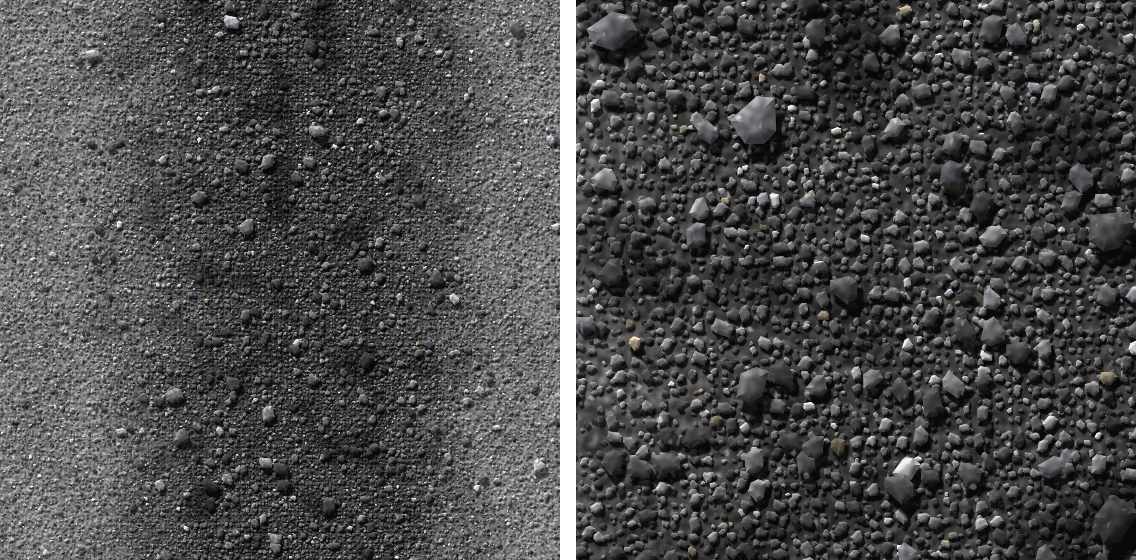
Left, the full canvas; right, a detail of the centre.
Give the GLSL for this texture, as a Shadertoy shader.

```glsl
const vec2 LIGHT = vec2(-0.45, 0.89);

vec4 hash4(vec2 p) {
    vec4 h = fract(p.xyxy * vec4(0.1031, 0.1030, 0.0973, 0.1099));
    h += dot(h, h.wzxy + 33.33);
    return fract((h.xxyz + h.yzzw) * h.zywx);
}

float corner(vec2 cell, vec2 offset) {
    float angle = 6.2832 * hash4(cell + 71.0).x;
    return dot(vec2(cos(angle), sin(angle)), offset);
}

float gradientNoise(vec2 p) {
    vec2 i = floor(p), f = fract(p);
    vec2 u = f * f * f * (f * (f * 6.0 - 15.0) + 10.0);
    vec2 e = vec2(1.0, 0.0);
    float low = mix(corner(i, f), corner(i + e, f - e), u.x);
    float high = mix(corner(i + e.yx, f - e.yx), corner(i + 1.0, f - 1.0), u.x);
    return mix(low, high, u.y);
}

// Loose, dark gravel runs down the middle; packed dust lies at the sides
float looseBand(vec2 p) {
    float wobble = 0.1 * gradientNoise(p * 4.0) + 0.08 * gradientNoise(p * 11.0);
    return 1.0 - smoothstep(0.1, 0.42, abs(p.x - 0.54) + wobble);
}

float groundHeight(vec2 p) {
    return 0.5 * gradientNoise(p * 62.0)
         + 0.4 * gradientNoise(p * 125.0 + 9.0)
         + 0.3 * gradientNoise(p * 225.0 + 31.0);
}

// Angular chip: x is the distance to its outline, y the light on its facet
vec2 chip(vec2 offset, vec4 seed, float size) {
    vec2 result = vec2(-9.0, 0.0);
    for (int k = 0; k < 6; k++) {
        float side = float(k);
        float vary = fract(seed.y * 17.0 + side * 0.618);
        float angle = 1.0472 * (side + 0.6 * vary) + 6.2832 * seed.x;
        vec2 facing = vec2(cos(angle), sin(angle));
        float d = dot(offset, facing) - size * mix(0.6, 1.0, vary);
        if (d > result.x) result = vec2(d, dot(facing, LIGHT));
    }
    return result;
}

// One layer of scattered stones with their shadows
void addStones(inout vec3 color, vec2 p, float count, float sideShare, float bandShare) {
    vec2 q = p * count;
    float blur = 0.55 * count / iResolution.y;
    float nearest = 9.0, shade = 0.0;
    vec3 stone = vec3(0.0);
    for (int y = -1; y <= 1; y++)
    for (int x = -1; x <= 1; x++) {
        vec2 cell = floor(q) + vec2(x, y);
        vec4 seed = hash4(cell + count * 1.7);
        vec4 look = hash4(cell + count * 2.3 + 40.0);
        float band = looseBand((cell + 0.5) / count);
        if (seed.w > mix(sideShare, bandShare, band)) continue;

        float size = mix(0.24, 0.52, seed.z * seed.z);
        vec2 offset = q - cell - mix(vec2(0.2), vec2(0.8), seed.xy);
        float shadowEdge = chip(offset + LIGHT * size * 0.75, seed, size).x;
        float dark = 1.0 - smoothstep(-blur, blur + 0.06, shadowEdge);
        shade = max(shade, dark * mix(0.5, 0.78, band));

        vec2 body = chip(offset, seed, size);
        if (body.x < nearest) {
            nearest = body.x;
            float tone = mix(0.47, 0.35, band) * mix(0.6, 1.4, look.x);
            tone += 0.3 * smoothstep(0.88, 1.0, look.y);
            float rim = smoothstep(-0.6 * size, -0.1 * size, body.x);
            vec3 tint = mix(vec3(0.98, 0.99, 1.02), vec3(1.01, 1.0, 0.98), look.z);
            tint = mix(tint, vec3(1.25, 1.15, 0.97), step(0.988, look.w));
            stone = tint * tone * (1.0 + 0.6 * rim * body.y);
        }
    }
    color *= 1.0 - shade;
    color = mix(color, stone, 1.0 - smoothstep(-blur, blur, nearest));
}

void mainImage(out vec4 fragColor, in vec2 fragCoord) {
    vec2 p = fragCoord / iResolution.y;
    float band = looseBand(p);

    // Dusty ground with fine relief
    float relief = groundHeight(p) - groundHeight(p + LIGHT * 0.004);
    vec3 color = mix(vec3(0.485, 0.48, 0.482), vec3(0.25, 0.245, 0.235), band);
    color *= 1.0 + relief + 0.16 * gradientNoise(p * 9.0);

    // Grit first, then ever larger and rarer stones
    addStones(color, p, 165.0, 0.4, 0.92);
    addStones(color, p, 105.0, 0.28, 0.8);
    addStones(color, p, 58.0, 0.07, 0.36);
    addStones(color, p, 33.0, 0.02, 0.15);

    // Damp hollows, rough stone faces and bright mineral flecks
    color *= 1.0 - 0.4 * band * smoothstep(0.05, 0.45, gradientNoise(p * 13.0 + 5.0));
    color *= 1.0 + 0.4 * gradientNoise(p * 190.0 + 3.0);
    float fleck = smoothstep(0.38, 0.6, gradientNoise(p * 150.0 + 57.0));
    color += 0.28 * fleck;

    fragColor = vec4(clamp(color + vec3(0.0, 0.0, 0.005), 0.03, 0.95), 1.0);
}
```
